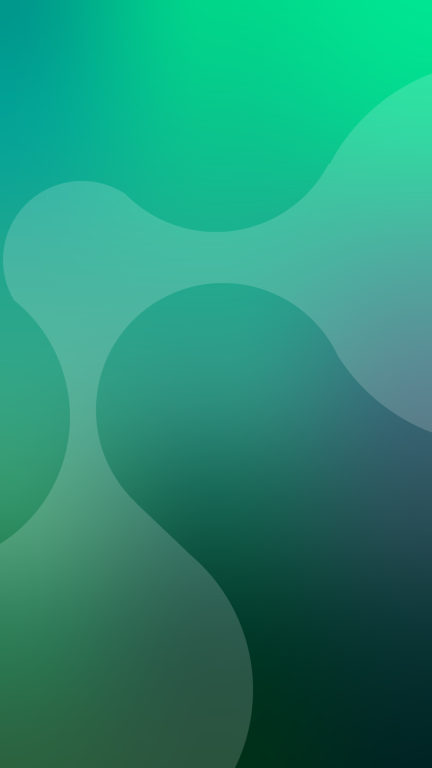
Give the GLSL for this background, as a Shadertoy shader.

```glsl
// A pale, liquid-looking blob over a soft green and teal mesh gradient.
// The gradient blends three vertical colour splines from left to right; the
// blob is a polygon carved and rounded by touching circles.

#define ASPECT 0.5625        // canvas width in units of its height
#define BLOB_OPACITY 0.17
#define BLOB_TINT vec3(1.0)
#define EDGE_SOFTNESS 0.75   // half width of the edge, in output samples
#define ROWS 7
#define NODES 8

// Colour stops from the bottom row to the top row.
const vec3 LEFT_STOPS[ROWS] = vec3[ROWS](
    vec3(0.00, 0.26, 0.09), vec3(0.01, 0.385, 0.205), vec3(0.19, 0.57, 0.40),
    vec3(0.20, 0.645, 0.52), vec3(0.12, 0.65, 0.56), vec3(0.02, 0.64, 0.59),
    vec3(0.00, 0.59, 0.55));
const vec3 MIDDLE_STOPS[ROWS] = vec3[ROWS](
    vec3(0.00, 0.19, 0.09), vec3(0.00, 0.22, 0.15), vec3(0.08, 0.38, 0.31),
    vec3(0.18, 0.58, 0.51), vec3(0.12, 0.68, 0.56), vec3(0.04, 0.77, 0.55),
    vec3(0.00, 0.84, 0.54));
const vec3 RIGHT_STOPS[ROWS] = vec3[ROWS](
    vec3(0.00, 0.14, 0.14), vec3(0.04, 0.205, 0.205), vec3(0.165, 0.315, 0.35),
    vec3(0.22, 0.43, 0.48), vec3(0.16, 0.61, 0.545), vec3(0.03, 0.825, 0.56),
    vec3(0.00, 0.90, 0.57));

// Outline nodes: centre and radius. Positive adds a disc, negative carves a
// hole, zero is a plain corner.
const vec3 BLOB[NODES] = vec3[NODES](
    vec3(0.1068, 0.6615, 0.1029), vec3(0.2813, 0.8633, -0.1654),
    vec3(0.6510, 0.6706, 0.2500), vec3(0.2904, 0.4661, -0.1654),
    vec3(0.1758, 0.3464, 0.0), vec3(0.2578, 0.2682, 0.0),
    vec3(0.0990, 0.1016, 0.2305), vec3(-0.1042, 0.4570, -0.1953));

// Catmull-Rom spline through evenly spaced colour stops.
vec3 colourSpline(vec3 stops[ROWS], float height) {
    float s = clamp(height, 0.0, 1.0) * float(ROWS - 1);
    int i = min(int(s), ROWS - 2);
    float t = s - float(i);
    vec3 a = stops[max(i - 1, 0)], b = stops[i];
    vec3 c = stops[i + 1], d = stops[min(i + 2, ROWS - 1)];
    return b + 0.5 * t * (c - a + t * (2.0 * a - 5.0 * b + 4.0 * c - d
             + t * (3.0 * (b - c) + d - a)));
}

vec3 meshGradient(vec2 uv) {
    vec3 left = colourSpline(LEFT_STOPS, uv.y);
    vec3 middle = colourSpline(MIDDLE_STOPS, uv.y);
    vec3 right = colourSpline(RIGHT_STOPS, uv.y);
    vec3 colour = mix(left, middle, smoothstep(0.0, 0.5, uv.x));
    return mix(colour, right, smoothstep(0.5, 1.0, uv.x));
}

// Signed distance to the polygon through all nodes.
float polygonDistance(vec2 p) {
    float nearest = 1e9, side = 1.0;
    for (int i = 0; i < NODES; i++) {
        vec2 a = BLOB[i].xy, b = BLOB[(i + 1) % NODES].xy;
        vec2 edge = b - a, w = p - a;
        vec2 offset = w - edge * clamp(dot(w, edge) / dot(edge, edge), 0.0, 1.0);
        nearest = min(nearest, dot(offset, offset));
        bvec3 crossing = bvec3(p.y >= a.y, p.y < b.y, edge.x * w.y > edge.y * w.x);
        if (all(crossing) || all(not(crossing))) side = -side;
    }
    return side * sqrt(nearest);
}

float blobDistance(vec2 p) {
    float d = polygonDistance(p);
    for (int i = 0; i < NODES; i++) {
        float radius = BLOB[i].z;
        float disc = length(p - BLOB[i].xy) - abs(radius);
        if (radius > 0.0) d = min(d, disc);
        if (radius < 0.0) d = max(d, -disc);
    }
    return d;
}

void mainImage(out vec4 fragColor, in vec2 fragCoord) {
    vec2 uv = fragCoord / iResolution.xy;
    vec2 p = uv * vec2(ASPECT, 1.0);

    // Pale blob laid over the gradient.
    float soft = EDGE_SOFTNESS / iResolution.y;
    float coverage = 1.0 - smoothstep(-soft, soft, blobDistance(p));
    vec3 colour = mix(meshGradient(uv), BLOB_TINT, BLOB_OPACITY * coverage);

    fragColor = vec4(clamp(colour, 0.0, 1.0), 1.0);
}
```
